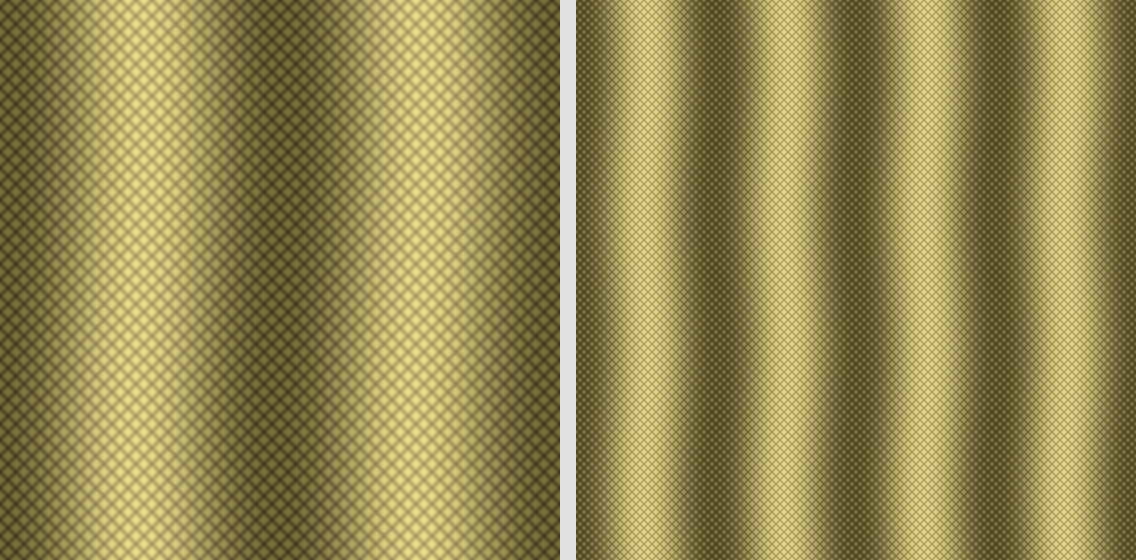
Left: one tile. Right: repeated 2 by 2.
Write a Shadertoy shader that draws this background.

```glsl
// Draws a golden cloth with a fine diagonal weave and two soft vertical folds; tiles both ways.

const float PI = 3.14159265;
const float WEAVE_COUNT = 35.0;   // diamonds across and down
const float FOLD_COUNT = 2.0;     // vertical folds across
const float FOLD_SWAY = 0.01;     // sideways drift of the folds
const float GAP_WIDTH = 0.35;     // soft half width of a dark line, in cells

const vec3 SHADE_GAP  = vec3(0.26, 0.23, 0.12);
const vec3 SHADE_CELL = vec3(0.47, 0.43, 0.23);
const vec3 LIGHT_GAP  = vec3(0.67, 0.61, 0.37);
const vec3 LIGHT_CELL = vec3(0.91, 0.86, 0.55);

// One set of soft parallel lines: 0 in the gap, 1 on the thread.
float thread(float t, float gapWidth) {
    return smoothstep(0.0, gapWidth, abs(fract(t) - 0.5));
}

// Two crossing diagonal sets; crossings of the gaps are darkest.
float weave(vec2 uv, float count, float gapWidth) {
    float rising = thread((uv.x - uv.y) * count, gapWidth);
    float falling = thread((uv.x + uv.y) * count, gapWidth);
    return 0.5 * rising * falling + 0.25 * (rising + falling);
}

// Broad light and shade of the folds, swaying gently with height.
float foldLight(vec2 uv, float count, float sway) {
    float x = uv.x + sway * sin(2.0 * PI * uv.y);
    float wave = 0.5 - 0.5 * cos(2.0 * PI * count * x);
    return pow(wave, 1.15);
}

void mainImage(out vec4 fragColor, in vec2 fragCoord) {
    vec2 uv = fragCoord / iResolution.xy;
    float cell = weave(uv, WEAVE_COUNT, GAP_WIDTH);
    float light = foldLight(uv, FOLD_COUNT, FOLD_SWAY);

    vec3 shade = mix(SHADE_GAP, SHADE_CELL, cell);
    vec3 lit = mix(LIGHT_GAP, LIGHT_CELL, cell);
    fragColor = vec4(mix(shade, lit, light), 1.0);
}
```
